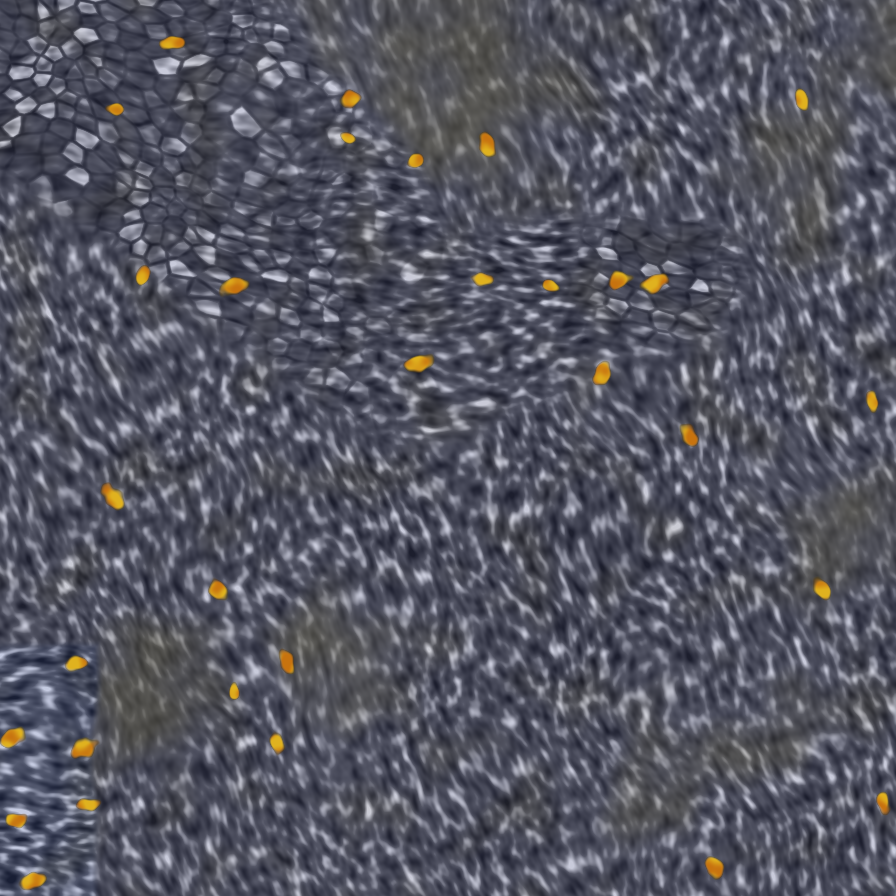
Reproduce this texture procedurally as a WebGL 2 fragment shader.

```glsl
#version 300 es
precision highp float;
precision highp int;
// Slate-blue gravel: fine steep grains, crossed by a band of coarser flat grains
// and pebbles. Stretched gradient noise makes the grains, cell distances the
// pebbles, and a jittered grid scatters the yellow flecks.

uniform vec2 u_resolution;
out vec4 fragColor;

const float TAU = 6.28319;

vec2 hash2(vec2 cell) {
  uvec2 v = uvec2(ivec2(cell) + 32768) * 1664525u + 1013904223u;
  v.x += v.y * 1664525u;
  v.y += v.x * 1664525u;
  v ^= v >> 16u;
  v.x += v.y * 1664525u;
  v.y += v.x * 1664525u;
  v ^= v >> 16u;
  return vec2(v >> 8u) / 16777216.0;
}

float cornerSlope(vec2 cell, vec2 offset) {
  float a = TAU * hash2(cell).x;
  return dot(vec2(cos(a), sin(a)), offset);
}

float gradientNoise(vec2 p) {
  vec2 i = floor(p), f = p - i, e = vec2(1.0, 0.0);
  vec2 u = f * f * f * (f * (f * 6.0 - 15.0) + 10.0);
  float low = mix(cornerSlope(i, f), cornerSlope(i + e.xy, f - e.xy), u.x);
  float high = mix(cornerSlope(i + e.yx, f - e.yx), cornerSlope(i + e.xx, f - e.xx), u.x);
  return mix(low, high, u.y);
}

vec2 rotate(vec2 p, float a) {
  float c = cos(a), s = sin(a);
  return vec2(c * p.x + s * p.y, c * p.y - s * p.x);
}

// Grains elongated along the given angle; frequency is (along, across)
float grains(vec2 p, float angle, vec2 frequency) {
  vec2 q = rotate(p, angle) * frequency;
  return gradientNoise(q) + 0.5 * gradientNoise(q * 1.9 + 17.0);
}

// Cells of random tone separated by dark gaps
float pebbles(vec2 p) {
  vec2 i = floor(p), f = p - i;
  float near = 9.0, second = 9.0, tone = 0.0;
  for (int y = -1; y <= 1; y++) {
    for (int x = -1; x <= 1; x++) {
      vec2 o = vec2(x, y);
      vec2 h = hash2(i + o);
      float d = length(o + 0.1 + 0.8 * h - f);
      if (d < near) {
        second = near;
        near = d;
        tone = hash2(i + o + 211.0).x;
      } else {
        second = min(second, d);
      }
    }
  }
  return mix(-0.4, tone * tone * 0.8 - 0.2, smoothstep(0.02, 0.3, second - near));
}

// Signed distance to a segment whose radius tapers from ra to rb
float taperedSegment(vec2 p, vec2 a, vec2 b, float ra, float rb) {
  float t = clamp(dot(p - a, b - a) / dot(b - a, b - a), 0.0, 1.0);
  return length(p - mix(a, b, t)) - mix(ra, rb, t);
}

float softSpot(vec2 p, vec2 center, float radius) {
  return 1.0 - smoothstep(0.2, 1.0, length(p - center) / radius);
}

float bandMask(vec2 p) {
  float d = min(taperedSegment(p, vec2(0.03, 1.02), vec2(0.46, 0.63), 0.2, 0.12),
                taperedSegment(p, vec2(0.46, 0.63), vec2(0.76, 0.69), 0.12, 0.07));
  return 1.0 - smoothstep(-0.015, 0.02, d + 0.03 * gradientNoise(p * 9.0));
}

float cornerMask(vec2 p) {
  vec2 d = p - vec2(0.108, 0.28) + 0.012 * gradientNoise(p * 14.0);
  return 1.0 - smoothstep(-0.006, 0.006, max(d.x, d.y));
}

// Coverage of irregular flecks, denser and flatter in the coarse zones
float flecks(vec2 p, float count) {
  vec2 home = floor(p * count);
  float wobble = 0.45 * gradientNoise(p * 75.0), cover = 0.0;
  for (int y = -1; y <= 1; y++) {
    for (int x = -1; x <= 1; x++) {
      vec2 cell = home + vec2(x, y);
      vec2 center = (cell + 0.15 + 0.7 * hash2(cell + 57.0)) / count;
      vec2 h = hash2(cell + 131.0);
      float band = bandMask(center), corner = cornerMask(center);
      float density = mix(mix(0.1, 0.42, band), 0.8, corner);
      float angle = mix(1.85, 0.1, max(band, corner)) + 0.8 * (h.y - 0.5);
      vec2 size = vec2(0.017, 0.0105) * mix(0.6, 1.1, h.y);
      float v = 1.0 - length(rotate(p - center, angle) / size) + wobble;
      cover = max(cover, smoothstep(0.0, 0.4, v) * step(h.x, density));
    }
  }
  return cover;
}

void main() {
  vec2 p = gl_FragCoord.xy / min(u_resolution.x, u_resolution.y);
  float drift = gradientNoise(p * 4.0 + 3.0);
  vec2 bent = p + 0.025 * vec2(gradientNoise(p * 7.0), gradientNoise(p * 7.0 + 40.0));

  // Zones
  float band = bandMask(p), corner = cornerMask(p), coarse = max(band, corner);
  float haze = max(softSpot(p, vec2(0.5, 0.92), 0.22), softSpot(p, vec2(0.17, 0.22), 0.13));
  haze = max(haze, max(softSpot(p, vec2(0.95, 0.41), 0.1), softSpot(p, vec2(1.0, 0.96), 0.1)));
  haze = max(haze, 0.7 * smoothstep(0.12, 0.45, drift)) * (1.0 - coarse);

  // Grain height
  float fine = grains(bent, 1.95, vec2(42.0, 80.0));
  float flat_ = grains(bent, -0.12, vec2(42.0, 84.0));
  float stony = band * max(smoothstep(0.65, 0.1, p.x), softSpot(p, vec2(0.74, 0.71), 0.15));
  float stones = pebbles(rotate(bent, -0.3) * vec2(40.0, 54.0)) + 0.3 * flat_;
  float height = mix(fine, mix(flat_, stones, 0.75 * stony), coarse);
  height *= mix(1.0, 0.45, haze) * mix(1.0, 1.2, coarse);

  // Slate tones
  float light = 0.315 + 0.27 * height + 0.55 * max(height - 0.1, 0.0) + 0.04 * drift;
  light = clamp(light, 0.12, 0.8);
  float warmth = clamp(0.8 * haze + 0.9 * gradientNoise(p * 16.0 + 9.0), 0.0, 1.0);
  vec3 tint = mix(vec3(-0.012, -0.004, 0.058), vec3(0.012, 0.008, -0.005), warmth);
  vec3 color = light + tint + vec3(-0.015, 0.0, 0.025) * corner;

  // Yellow flecks with orange shading and a dark rim
  float cover = flecks(p, 14.0);
  float shade = smoothstep(-0.35, 0.3, gradientNoise(p * 55.0 + 5.0));
  vec3 gold = mix(vec3(0.78, 0.45, 0.06), vec3(0.88, 0.7, 0.12), shade);
  color *= 1.0 - 0.4 * smoothstep(0.0, 0.3, cover) * (1.0 - cover);
  color = mix(color, gold, cover);
  fragColor = vec4(color, 1.0);
}
```
